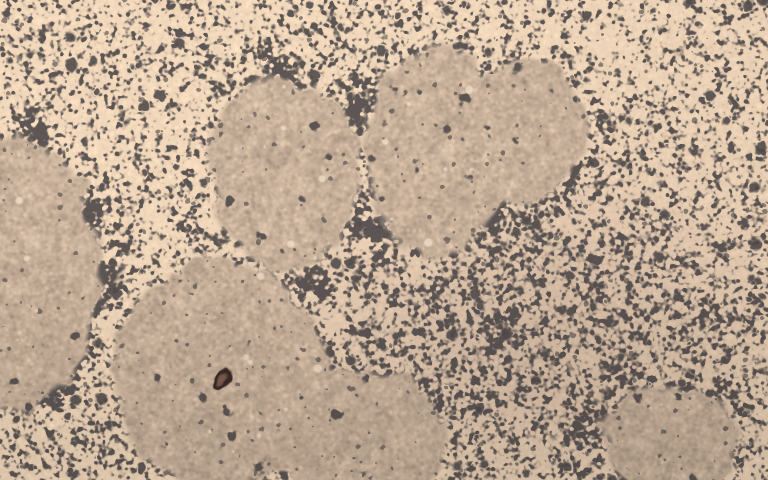
Reproduce this texture procedurally as a Shadertoy shader.

```glsl
// Speckled mineral film: smooth tan patches in a peppery, dark-grained matrix.

vec3 hash3(vec2 c) {
    vec3 h = fract(c.xyx * vec3(0.1031, 0.1030, 0.0973));
    h += dot(h, h.yxz + 33.33);
    return fract((h.xxy + h.yzz) * h.zyx);
}

// Cellular noise: signed soft bumps, one per cell, mean zero
float grain(vec2 p) {
    vec2 cell = floor(p);
    float sum = 0.0;
    for (int y = -1; y <= 1; y++)
    for (int x = -1; x <= 1; x++) {
        vec2 c = cell + vec2(x, y);
        vec3 h = hash3(c + 50.0);
        vec2 d = p - c - h.xy;
        float bump = max(0.0, 1.0 - dot(d, d));
        sum += (2.0 * h.z - 1.0) * bump * bump;
    }
    return sum;
}

// Scattered soft dots; share is the fraction of occupied cells
float spots(vec2 p, float share, float rough) {
    vec2 cell = floor(p);
    float cover = 0.0;
    for (int y = -1; y <= 1; y++)
    for (int x = -1; x <= 1; x++) {
        vec2 c = cell + vec2(x, y);
        vec3 h = hash3(c + 90.0);
        float radius = mix(0.07, 0.25, h.z * h.z);
        float d = length(p - c - h.xy) + rough;
        float present = step(hash3(c + 170.0).x, share);
        cover = max(cover, present * (1.0 - smoothstep(radius - 0.06, radius + 0.07, d)));
    }
    return cover;
}

// Signed distance to the smooth patches: centre and radii of each ellipse
float patchDistance(vec2 p) {
    vec4 ellipses[7] = vec4[7](
        vec4(0.594, 0.640, 0.155, 0.195), vec4(0.910, 0.690, 0.145, 0.215),
        vec4(1.080, 0.730, 0.140, 0.145), vec4(0.010, 0.430, 0.200, 0.280),
        vec4(0.460, 0.220, 0.225, 0.230), vec4(0.730, 0.090, 0.190, 0.140),
        vec4(1.400, 0.085, 0.135, 0.110));
    float d = 1.0;
    for (int i = 0; i < 7; i++) {
        vec4 e = ellipses[i];
        d = min(d, (length((p - e.xy) / e.zw) - 1.0) * min(e.z, e.w));
    }
    return d;
}

// Dark clusters along the patch borders: centre and radius
float clusters(vec2 p) {
    vec3 clumps[11] = vec3[11](
        vec3(0.74, 0.78, 0.055), vec3(0.78, 0.52, 0.055), vec3(0.19, 0.54, 0.05),
        vec3(0.22, 0.42, 0.04), vec3(1.24, 0.76, 0.035), vec3(0.12, 0.22, 0.06),
        vec3(0.06, 0.72, 0.05), vec3(0.645, 0.42, 0.035), vec3(1.02, 0.55, 0.035),
        vec3(0.57, 0.85, 0.05), vec3(1.23, 0.10, 0.04));
    float sum = 0.0;
    for (int i = 0; i < 11; i++) {
        vec2 q = (p - clumps[i].xy) / clumps[i].z;
        sum += exp(-dot(q, q));
    }
    return sum;
}

void mainImage(out vec4 fragColor, in vec2 fragCoord) {
    vec2 p = fragCoord / iResolution.y;
    float fine = grain(p * 150.0);
    float medium = grain(p * 78.0 + 7.0);
    float coarse = grain(p * 32.0 + 3.0);
    float pepper = 0.7 * fine + 0.5 * medium;

    // Patch outline, roughened
    float d = patchDistance(p) + 0.012 * grain(p * 13.0) + 0.009 * coarse + 0.004 * medium;
    float outside = smoothstep(-0.008, 0.012, d);

    // Speckle density: dim lower-right haze, patch rims and clusters
    vec2 q = (p - vec2(1.12, 0.32)) / vec2(0.5, 0.32);
    float haze = exp(-dot(q, q));
    float rim = exp(-abs(d) / 0.025);
    float clump = clusters(p) * (0.8 + 0.6 * coarse);
    float level = 0.34 - 0.26 * haze - 0.10 * rim - 0.75 * clump - 0.12 * coarse;
    float speckle = outside * smoothstep(level - 0.30, level + 0.36, pepper);

    // Matrix and patch tones
    vec3 ink = vec3(0.31, 0.29, 0.29);
    vec3 matrix = mix(vec3(0.92, 0.82, 0.71), vec3(0.82, 0.72, 0.63), haze);
    vec3 film = vec3(0.77, 0.68, 0.595) * (1.0 + 0.11 * pepper + 0.03 * coarse);
    vec3 color = mix(film, matrix * (1.0 - 0.05 * pepper), outside);
    color = mix(color, ink, 0.92 * speckle);

    // Larger dark grains, and tiny ones
    float share = mix(0.16, 0.30, outside);
    float dark = spots(p * 21.0, share, 0.10 * medium + 0.06 * fine);
    dark = max(dark, 0.7 * spots(p * 48.0 + 11.0, 0.20, 0.12 * fine));
    color = mix(color, ink, 0.9 * dark);

    // Pale pinholes in the patches
    float pinhole = spots(p * 24.0 + 31.0, 0.10, 0.05);
    color = mix(color, vec3(0.95, 0.88, 0.79), 0.7 * pinhole * (1.0 - outside));

    // One brown crystal with a paler core
    vec2 k = mat2(0.86, 0.5, -0.5, 0.86) * (p - vec2(0.465, 0.21));
    float crystal = length(k / vec2(0.017, 0.024)) + 0.25 * medium;
    vec3 brown = mix(vec3(0.48, 0.36, 0.30), vec3(0.22, 0.16, 0.14), smoothstep(0.3, 0.7, crystal));
    color = mix(color, brown, 1.0 - smoothstep(0.8, 1.1, crystal));

    // Uneven lamp light
    float light = 1.02 - 0.09 * smoothstep(0.6, 0.0, p.y) - 0.03 * smoothstep(0.8, 1.6, p.x);
    fragColor = vec4(color * light, 1.0);
}
```
